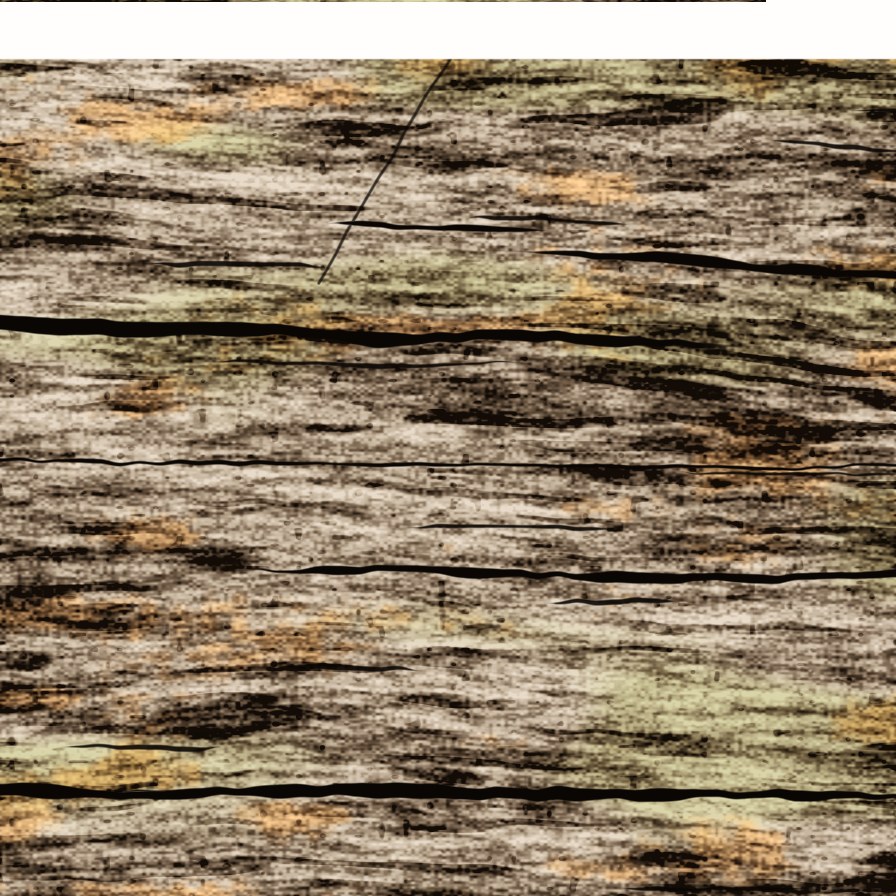
Reproduce this texture procedurally as a WebGL 1 fragment shader.

```glsl
precision highp float;
// Weathered timber with level grain, split by long dark cracks, under a white strip.
// Stretched noise layers sum to one tone, which a five-step brown ramp colours;
// tapered cracks, a slanting cut and the strip are then laid over it.
uniform vec2 u_resolution;

const vec3 PITCH = vec3(0.07, 0.045, 0.025);
const vec3 UMBER = vec3(0.27, 0.21, 0.15);
const vec3 BROWN = vec3(0.44, 0.36, 0.28);
const vec3 TAN = vec3(0.60, 0.52, 0.43);
const vec3 ASH = vec3(0.76, 0.69, 0.60);
const vec3 BLEACHED = vec3(0.91, 0.86, 0.79);
const vec3 WARM_TINT = vec3(1.10, 0.96, 0.76);
const vec3 MOSS_TINT = vec3(0.94, 0.97, 0.84);
const vec3 STRIP = vec3(1.0, 0.995, 0.99);

float hash(vec2 p) {
  vec3 q = fract(vec3(p.xyx) * 0.1031);
  q += dot(q, q.yzx + 33.33);
  return fract((q.x + q.y) * q.z);
}

float noise(vec2 p) {
  vec2 cell = floor(p);
  vec2 f = fract(p);
  f = f * f * (3.0 - 2.0 * f);
  float low = mix(hash(cell), hash(cell + vec2(1.0, 0.0)), f.x);
  float high = mix(hash(cell + vec2(0.0, 1.0)), hash(cell + vec2(1.0, 1.0)), f.x);
  return mix(low, high, f.y);
}

// Noise centred on zero, with its own frequency along and across the grain.
float streak(vec2 p, float along, float across) {
  return noise(p * vec2(along, across) + across) - 0.5;
}

// Bends the grain gently and roughens its edges.
vec2 bendGrain(vec2 p) {
  float wave = 0.030 * streak(p, 3.0, 5.0) + 0.005 * streak(p, 24.0, 50.0);
  return vec2(p.x, p.y + 0.025 * p.x + wave);
}

float woodTone(vec2 p, vec2 grain) {
  float blotch = streak(grain, 3.5, 9.0);
  float tone = 3.2 + 2.0 * blotch;
  tone += 2.3 * streak(grain, 5.0, 42.0);
  tone += 3.1 * streak(grain, 13.0, 120.0);
  tone += 2.7 * streak(grain, 45.0, 260.0);
  tone += 2.7 * streak(p, 230.0, 330.0);
  // Narrow fissures gather in the darker patches.
  float fissure = streak(grain, 8.0, 95.0) - 0.35 * blotch;
  tone -= 2.1 * smoothstep(0.17, 0.30, fissure);
  // Small pits.
  tone -= 1.6 * smoothstep(0.33, 0.43, streak(p, 75.0, 120.0));
  return tone;
}

vec3 woodRamp(float tone) {
  vec3 color = mix(PITCH, UMBER, clamp(tone, 0.0, 1.0));
  color = mix(color, BROWN, clamp(tone - 1.0, 0.0, 1.0));
  color = mix(color, TAN, clamp(tone - 2.0, 0.0, 1.0));
  color = mix(color, ASH, clamp(tone - 3.0, 0.0, 1.0));
  return mix(color, BLEACHED, clamp((tone - 4.0) * 0.5, 0.0, 1.0));
}

// Coverage of a level, ragged crack that tapers at both ends.
float crack(vec2 p, vec2 start, vec2 end, float halfWidth, float soft) {
  float along = (p.x - start.x) / (end.x - start.x);
  float taper = smoothstep(0.0, 0.2, along) * (1.0 - smoothstep(0.8, 1.0, along));
  float seed = start.y * 91.0;
  float middle = mix(start.y, end.y, along);
  middle += 0.011 * (noise(vec2(p.x * 7.0, seed)) - 0.5);
  middle += 0.004 * (noise(vec2(p.x * 45.0, seed + 7.0)) - 0.5);
  float width = halfWidth * taper * (0.5 + noise(vec2(p.x * 19.0, seed + 13.0)));
  float cover = 1.0 - smoothstep(width - soft, width + soft, abs(p.y - middle));
  return cover * min(1.0, taper * 3.0);
}

// Coverage of a thin cut along a straight segment.
float cut(vec2 p, vec2 a, vec2 b, float halfWidth, float soft) {
  vec2 span = b - a;
  float t = clamp(dot(p - a, span) / dot(span, span), 0.0, 1.0);
  float dist = length(p - a - span * t);
  return 1.0 - smoothstep(halfWidth - soft, halfWidth + soft, dist);
}

void main() {
  vec2 uv = gl_FragCoord.xy / u_resolution;
  float soft = max(0.0012, 0.7 / u_resolution.y);
  vec2 grain = bendGrain(uv);
  vec3 color = woodRamp(woodTone(uv, grain));

  // Faint rusty and mossy stains.
  float rust = smoothstep(0.12, 0.38, streak(grain, 6.0, 22.0) + 0.25 * streak(uv, 60.0, 90.0));
  float moss = smoothstep(0.05, 0.35, streak(grain, 4.0, 13.0));
  color *= mix(vec3(1.0), WARM_TINT, rust) * mix(vec3(1.0), MOSS_TINT, moss);

  // Long main cracks.
  float gap = crack(uv, vec2(-0.25, 0.645), vec2(0.87, 0.613), 0.0068, soft);
  gap = max(gap, crack(uv, vec2(-0.30, 0.119), vec2(1.15, 0.113), 0.0060, soft));
  gap = max(gap, crack(uv, vec2(0.22, 0.364), vec2(1.20, 0.356), 0.0046, soft));
  gap = max(gap, crack(uv, vec2(0.56, 0.717), vec2(1.15, 0.690), 0.0048, soft));
  gap = max(gap, crack(uv, vec2(0.36, 0.750), vec2(0.62, 0.741), 0.0036, soft));
  gap = max(gap, crack(uv, vec2(-0.20, 0.490), vec2(1.20, 0.476), 0.0019, soft));

  // Scattered short cracks.
  for (int i = 0; i < 14; i++) {
    float id = float(i);
    vec2 start = vec2(hash(vec2(id, 3.0)) * 1.2 - 0.2, (id + hash(vec2(id, 8.0))) / 15.0);
    vec2 end = start + vec2(0.15 + 0.25 * hash(vec2(id, 5.0)), -0.006);
    gap = max(gap, 0.9 * crack(uv, start, end, 0.0021, soft));
  }
  vec2 jitter = vec2(0.010 * streak(uv, 20.0, 28.0), 0.0);
  gap = max(gap, 0.75 * cut(uv + jitter, vec2(0.352, 0.684), vec2(0.505, 0.935), 0.0016, soft));
  color = mix(color, PITCH * 0.5, gap);

  // White strip below a sliver of wood at the upper edge.
  float strip = smoothstep(0.934 - soft, 0.934 + soft, uv.y);
  float sliver = step(0.998, uv.y) * (1.0 - step(0.855, uv.x));
  color = mix(color, STRIP, strip * (1.0 - sliver));
  gl_FragColor = vec4(color, 1.0);
}
```
